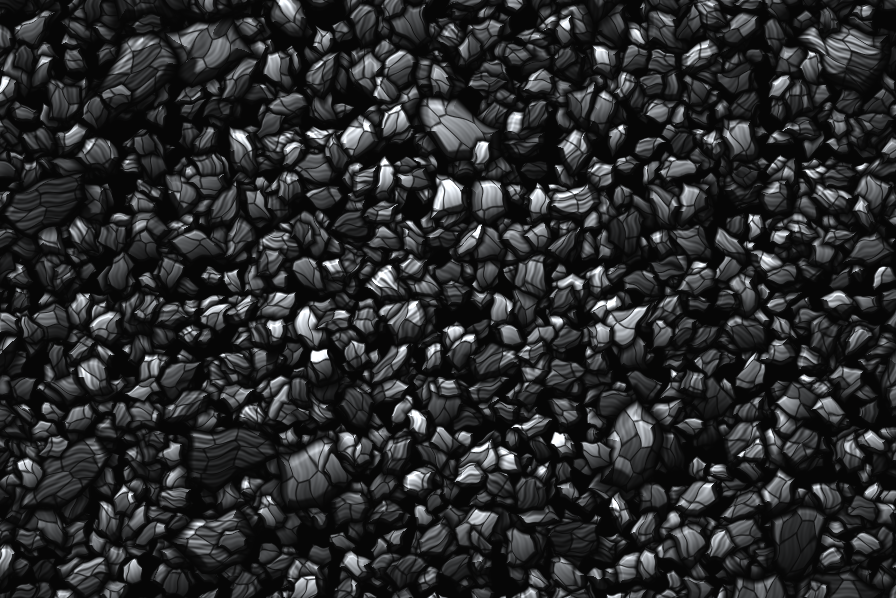
This texture is drawn by a Shadertoy shader. Its source:

```glsl
#define FIBRE 400.0
#define BEVEL 0.13
#define GAIN 2.5
#define GLINT 0.38
#define SHADOW 0.2
#define LIGHT vec2(-0.35, 0.94)
#define FLOOR_TONE 0.025
#define TINT vec3(0.975, 1.0, 1.03)

vec3 hash3(vec2 p) {
    vec3 h = fract(p.xyx * vec3(0.1031, 0.1030, 0.0973));
    h += dot(h, h.yxz + 33.33);
    return fract((h.xxy + h.yzz) * h.zyx);
}

mat2 rotation(float a) {
    return mat2(cos(a), sin(a), -sin(a), cos(a));
}

// Cellular noise: x = gap to the nearest border, y = tone of the cell
vec2 fracture(vec2 p) {
    vec2 cell = floor(p);
    float first = 9.0, second = 9.0, tone = 0.0;
    for (int y = -1; y <= 1; y++)
    for (int x = -1; x <= 1; x++) {
        vec2 c = cell + vec2(x, y);
        vec3 h = hash3(c + 71.0);
        float d = length(c + h.xy - p);
        if (d < first) {
            second = first;
            first = d;
            tone = h.z;
        } else second = min(second, d);
    }
    return vec2(second - first, tone);
}

// Signed distance to a random convex chunk; also gives its nearest side
float chunk(vec2 q, vec3 rnd, out vec2 side) {
    float d = -9.0;
    side = vec2(0.0);
    for (int k = 0; k < 6; k++) {
        vec3 h = hash3(rnd.xy * 91.0 + float(k) * 13.7);
        float a = (float(k) + 0.75 * h.x) * 1.0472;
        vec2 n = vec2(cos(a), sin(a));
        float e = dot(q, n) - mix(0.32, 0.54, h.y);
        if (e > d) {
            d = e;
            side = n;
        }
    }
    return d;
}

// Charred surface: fibres, cracks, facets and a lit bevel
float surface(vec2 q, vec2 offset, vec2 normal, float inner, vec3 rnd, float scale) {
    vec2 f = q * FIBRE / scale;
    float bend = 1.3 * sin(f.x * 0.13 + rnd.x * 40.0);
    float fibres = sin(f.y + bend + 0.6 * sin(f.x * 0.4))
                 + 0.7 * sin(f.y * 2.1 + 2.0 * bend + f.x * 0.17);
    fibres = mix(1.0, 0.5 + 0.3 * fibres, mix(0.15, 0.85, rnd.y));

    vec2 crack = fracture(f * vec2(0.055, 0.09) + rnd.xy * 60.0);
    float facets = mix(0.35, 1.0, crack.y) * mix(0.25, 1.0, smoothstep(0.0, 0.13, crack.x));

    float top = clamp(0.55 + 0.95 * dot(offset, LIGHT), 0.08, 1.0);
    float facing = dot(normal, LIGHT);
    float slope = mix(0.06, 0.75, smoothstep(-0.3, 1.0, facing));
    float width = BEVEL * mix(0.4, 1.3, rnd.z);
    float lit = mix(slope, top, smoothstep(-0.025, 0.025, inner - width));

    float body = mix(0.2, 1.0, rnd.x * rnd.x * 0.5 + rnd.z * 0.5);
    float tone = GAIN * body * lit * facets * fibres;
    float ridge = smoothstep(0.045, 0.0, abs(inner - width));
    tone += GLINT * ridge * smoothstep(0.0, 0.9, facing) * crack.y * (0.4 + body);
    return tone * smoothstep(0.0, 0.09, inner);
}

// Lays one scattered layer of chunks over the tone below
void pile(inout float tone, vec2 p, float scale, float share, float seed) {
    vec2 g = p * scale + seed * 3.7;
    g += 0.045 * sin(g.yx * 5.3 + seed) + 0.02 * sin(g.yx * 13.0);
    vec2 cell = floor(g), local = vec2(0.0), offset = vec2(0.0), normal = vec2(0.0);
    vec3 traits = vec3(0.0);
    float near = 9.0, next = 9.0;
    for (int y = -1; y <= 1; y++)
    for (int x = -1; x <= 1; x++) {
        vec2 c = cell + vec2(x, y);
        vec3 place = hash3(c + seed * 17.0);
        if (place.z > share) continue;
        vec3 rnd = hash3(c + seed * 29.0 + 140.0);
        mat2 turn = rotation(6.2832 * rnd.y + rnd.x);
        vec2 away = g - c - 0.2 - 0.6 * place.xy;
        vec2 q = turn * away, side;
        float d = chunk(q * vec2(0.85, 1.2), rnd, side);
        if (d < near) {
            next = near;
            near = d;
            local = q;
            offset = away;
            normal = side * turn;
            traits = rnd;
        } else next = min(next, d);
    }
    float inner = min(-near, 0.5 * (next - near));
    float blur = 0.8 * scale / iResolution.y;
    float cover = smoothstep(-blur, blur, -near);
    tone *= mix(SHADOW, 1.0, smoothstep(0.0, 0.17, near));
    if (cover > 0.0)
        tone = mix(tone, surface(local, offset, normal, inner, traits, scale), cover);
}

void mainImage(out vec4 fragColor, in vec2 fragCoord) {
    vec2 p = fragCoord / iResolution.y;
    vec2 uv = fragCoord / iResolution.xy - 0.5;

    // Small rubble first, larger lumps above, a few loose bits on top
    float tone = 0.0;
    pile(tone, p, 22.0, 1.0, 1.0);
    pile(tone, p, 17.0, 0.7, 2.0);
    pile(tone, p, 14.0, 0.5, 3.0);
    pile(tone, p, 7.5, 0.13, 4.0);
    pile(tone, p, 20.0, 0.22, 5.0);

    // Darkened corners and soft highlight roll-off
    tone *= 1.12 - 0.85 * dot(uv, uv);
    tone = max(tone, 0.0);
    tone = tone / (1.0 + 0.22 * tone);
    fragColor = vec4(clamp(FLOOR_TONE + tone * TINT, 0.0, 1.0), 1.0);
}
```
